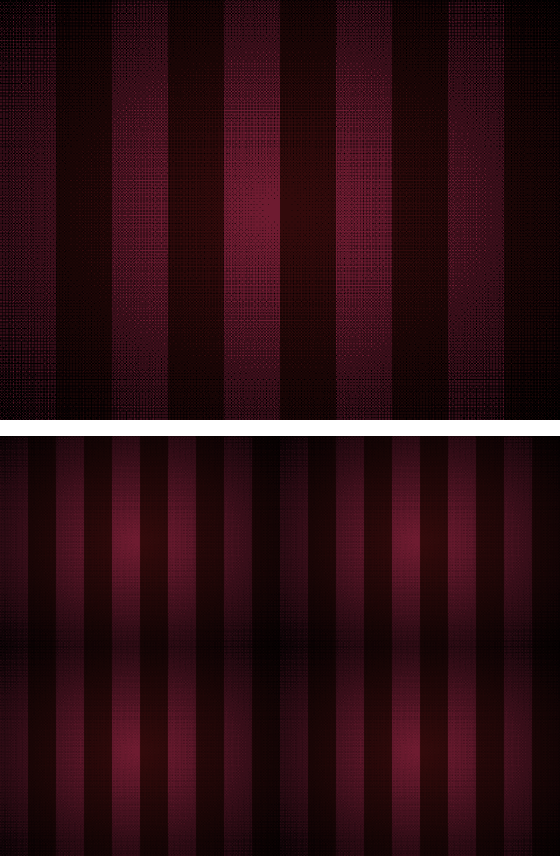
Top: one tile. Bottom: repeated 2 by 2.
Give the GLSL for this pattern, as a Shadertoy shader.

```glsl
// Five pairs of crimson and maroon stripes, fading outward from the centre through a fine ordered dither.

const float STRIPE_PAIRS = 5.0;
const vec2 DITHER_CELLS = vec2(768.0, 576.0); // multiples of 8, so the dither wraps
const float PEAK = 1.02;
const float FALLOFF = 1.34;
const int SAMPLES = 3; // per axis
const vec3 CRIMSON = vec3(0.43, 0.105, 0.19);
const vec3 MAROON = vec3(0.195, 0.04, 0.045);
const vec3 SHADOW = vec3(0.003, 0.0, 0.001);

// Ordered thresholds: each level refines the 2x2 matrix below it.
float bayer2(vec2 cell) {
    cell = floor(cell);
    return fract(cell.x * 0.5 + cell.y * cell.y * 0.75);
}

float bayer4(vec2 cell) {
    return bayer2(cell * 0.5) * 0.25 + bayer2(cell);
}

float bayer8(vec2 cell) {
    return bayer4(cell * 0.5) * 0.25 + bayer2(cell);
}

// 1 inside the light half of each stripe pair, 0 in the dark half.
float stripeMask(float x, float pairs, float blur) {
    float fromMiddle = abs(fract(x * pairs + 0.25) - 0.5);
    return 1.0 - smoothstep(0.25 - blur, 0.25 + blur, fromMiddle);
}

// Cone of light, symmetric about the centre so opposite edges agree.
float glow(vec2 uv, float peak, float falloff) {
    return clamp(peak - falloff * length(uv - 0.5), 0.0, 1.0);
}

// 1 where the dither cell is lit at the given density.
float ditherMask(vec2 cell, float density) {
    return step(bayer8(mod(cell, 8.0)) + 0.5 / 64.0, density);
}

vec3 shade(vec2 uv, float blur) {
    vec3 stripe = mix(MAROON, CRIMSON, stripeMask(uv.x, STRIPE_PAIRS, blur));
    vec2 cell = floor(uv * DITHER_CELLS);
    float density = glow((cell + 0.5) / DITHER_CELLS, PEAK, FALLOFF);
    return mix(SHADOW, stripe, ditherMask(cell, density));
}

void mainImage(out vec4 fragColor, in vec2 fragCoord) {
    float blur = 0.2 * STRIPE_PAIRS / iResolution.x;
    vec3 color = vec3(0.0);

    // Average a grid of samples over the pixel to soften the cell edges.
    for (int j = 0; j < SAMPLES; j++) {
        for (int i = 0; i < SAMPLES; i++) {
            vec2 offset = (vec2(float(i), float(j)) + 0.5) / float(SAMPLES) - 0.5;
            color += shade((fragCoord + offset) / iResolution.xy, blur);
        }
    }
    fragColor = vec4(color / float(SAMPLES * SAMPLES), 1.0);
}
```
